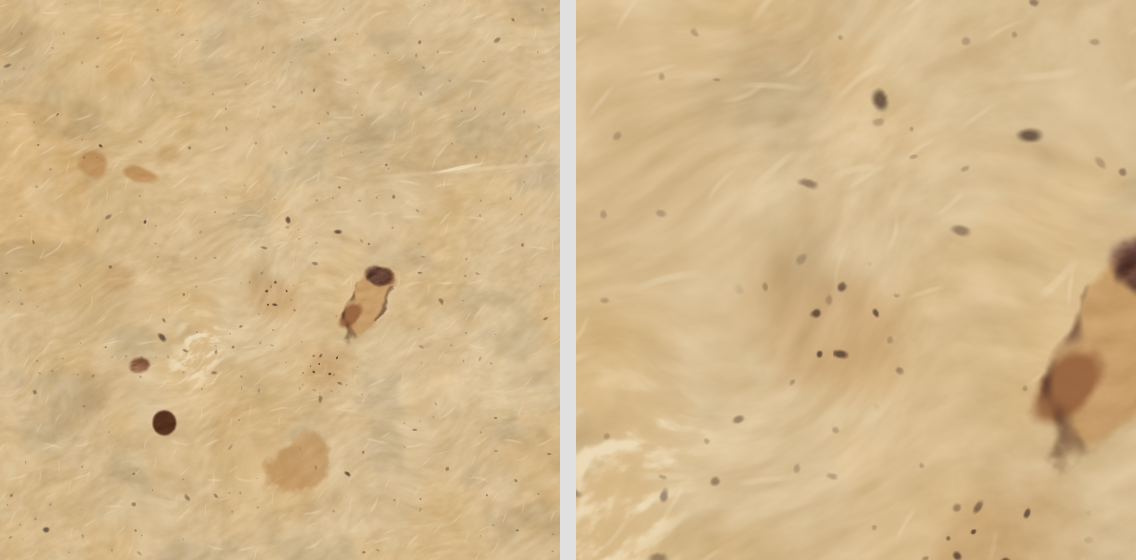
Left: the whole. Right: its middle third, enlarged.
Reproduce this texture procedurally as a WebGL 1 fragment shader.

```glsl
precision highp float;
// Aged fibrous tan paper with stains, dark specks, pale fibres and a husk flake.
uniform vec2 u_resolution;

float hash(vec2 p) {
  return fract(sin(dot(p, vec2(127.1, 311.7))) * 43758.5453);
}

float noise(vec2 p) {
  vec2 i = floor(p), f = fract(p);
  f = f * f * (3.0 - 2.0 * f);
  return mix(mix(hash(i), hash(i + vec2(1.0, 0.0)), f.x),
             mix(hash(i + vec2(0.0, 1.0)), hash(i + 1.0), f.x), f.y);
}

mat2 turn(float a) {
  return mat2(cos(a), -sin(a), sin(a), cos(a));
}

float fbm(vec2 p) {
  float sum = 0.0, amp = 0.53;
  for (int i = 0; i < 4; i++) {
    sum += amp * noise(p);
    p = turn(0.6) * p * 2.03 + 11.7;
    amp *= 0.5;
  }
  return sum;
}

// Ragged ellipse mask
float spot(vec2 p, vec2 center, vec2 size, float angle, float soft, float ragged) {
  vec2 d = turn(angle) * (p - center) / size;
  float r = length(d) + ragged * (fbm(p * 34.0) - 0.5);
  return 1.0 - smoothstep(1.0 - soft, 1.0 + soft, r);
}

// One randomly turned oval in some of the grid cells; size is relative to a cell
float specks(vec2 p, float cells, float chance, float size) {
  vec2 g = p * cells, id = floor(g);
  vec2 center = 0.25 + 0.5 * vec2(hash(id + 3.1), hash(id + 7.7));
  vec2 d = turn(6.28 * hash(id + 5.3)) * (fract(g) - center);
  d.x *= mix(0.45, 1.0, hash(id + 9.2));
  float r = size * mix(0.45, 1.0, hash(id + 1.7));
  return step(hash(id + cells), chance) * (1.0 - smoothstep(0.4 * r, 1.4 * r, length(d)));
}

// Short slanted strokes, fading at both ends
float fibres(vec2 p, float cells, float chance) {
  vec2 g = p * cells, id = floor(g);
  vec2 d = turn(0.4 + 1.3 * (hash(id + 2.3) - 0.5)) * (fract(g) - 0.5);
  d.y += 1.2 * d.x * d.x * (hash(id + 6.1) - 0.5);
  float across = 1.0 - smoothstep(0.01, 0.055, abs(d.y));
  return step(hash(id + cells), chance) * across * (1.0 - smoothstep(0.1, 0.4, abs(d.x)));
}

void main() {
  vec2 p = gl_FragCoord.xy / u_resolution;

  // Paper mottling with slanted, wandering grain
  vec2 wander = vec2(noise(p * 9.0), noise(p * 9.0 + 40.0)) - 0.5;
  vec2 grain = turn(0.45) * (p + 0.06 * wander);
  float broad = fbm(p * 7.0 + 3.0);
  float clumps = fbm(grain * vec2(20.0, 30.0) + 17.0);
  float fine = fbm(grain * vec2(48.0, 105.0));
  float tone = 0.56 + 0.8 * (broad - 0.5) + 0.9 * (clumps - 0.5) + 0.9 * (fine - 0.5);
  vec3 col = mix(vec3(0.785, 0.675, 0.495), vec3(0.875, 0.78, 0.62), clamp(tone, -0.3, 1.25));

  // Warm upper left corner and patches, cooler grey patches
  float warm = smoothstep(0.45, 0.75, fbm(p * 9.0 + 60.0));
  warm += 0.7 * (1.0 - smoothstep(0.1, 0.6, distance(p, vec2(0.1, 0.85))));
  col += warm * vec3(0.006, -0.014, -0.036);
  col -= smoothstep(0.52, 0.78, fbm(p * 13.0 + 90.0)) * vec3(0.055, 0.042, 0.025);

  // Pale fibres, a bleached patch and one long bright strand
  vec3 cream = vec3(0.93, 0.86, 0.72);
  float bleached = spot(p, vec2(0.355, 0.375), vec2(0.035, 0.06), -0.4, 0.7, 1.2);
  float pale = 0.35 * fibres(p + 0.02 * wander, 17.0, 0.35);
  pale += 0.3 * fibres(turn(0.5) * p, 26.0, 0.3) + bleached * smoothstep(0.4, 0.7, fine);
  pale += 0.85 * spot(p, vec2(0.82, 0.7), vec2(0.038, 0.0028), 0.2, 0.5, 0.4);
  pale += 0.35 * spot(p, vec2(0.85, 0.698), vec2(0.13, 0.004), 0.08, 0.7, 1.0);
  col = mix(col, cream, clamp(pale, 0.0, 0.9));

  // Tan stains
  vec3 tan_ = vec3(0.72, 0.53, 0.32) + 0.08 * (fine - 0.5);
  float stain = 0.75 * spot(p, vec2(0.165, 0.707), vec2(0.026, 0.023), 0.0, 0.25, 0.5);
  stain += 0.75 * spot(p, vec2(0.253, 0.687), vec2(0.031, 0.013), -0.25, 0.3, 0.5);
  stain += 0.6 * spot(p, vec2(0.534, 0.17), vec2(0.064, 0.043), 0.7, 0.15, 0.7);
  stain += 0.35 * spot(p, vec2(0.205, 0.5), vec2(0.03, 0.022), 0.2, 0.5, 0.7);
  stain += 0.35 * spot(p, vec2(0.3, 0.725), vec2(0.02, 0.016), 0.3, 0.5, 0.7);

  // Stained clusters of fine specks
  float cluster = spot(p, vec2(0.485, 0.472), vec2(0.045, 0.036), -0.3, 0.5, 0.6);
  cluster += spot(p, vec2(0.585, 0.342), vec2(0.042, 0.036), 0.5, 0.5, 0.6);
  col = mix(col, tan_, clamp(stain + 0.35 * cluster, 0.0, 0.85));

  // Scattered dark specks
  vec2 q = p + 0.006 * wander + 0.003 * (fine - 0.5);
  float dark = 0.75 * specks(q, 9.0, 0.16, 0.055) + 0.45 * specks(q + 0.37, 22.0, 0.11, 0.085);
  dark += 0.25 * specks(q + 0.71, 38.0, 0.12, 0.1);
  dark += 0.8 * cluster * specks(q, 62.0, 0.35, 0.17);
  col = mix(col, vec3(0.31, 0.23, 0.18), clamp(dark, 0.0, 0.85));

  // Husk flake: tan body, broken dark rim, brown tip and foot
  float body = spot(p, vec2(0.656, 0.46), vec2(0.071, 0.032), 1.05, 0.1, 0.5);
  float core = spot(p, vec2(0.658, 0.458), vec2(0.064, 0.026), 1.05, 0.15, 0.5);
  float tip = spot(p, vec2(0.677, 0.508), vec2(0.022, 0.017), -0.3, 0.25, 0.7);
  float foot = spot(p, vec2(0.627, 0.436), vec2(0.027, 0.015), 0.9, 0.25, 0.6);
  float rim = body * (1.0 - core) * smoothstep(0.38, 0.58, noise(p * 48.0));
  col = mix(col, vec3(0.76, 0.58, 0.37) + 0.12 * (fine - 0.5), 0.75 * body);
  col = mix(col, vec3(0.54, 0.33, 0.2), 0.75 * foot);
  col = mix(col, vec3(0.36, 0.23, 0.2) + 0.45 * (fine - 0.5), 0.85 * tip);
  col = mix(col, vec3(0.28, 0.18, 0.16), 0.75 * rim);

  // Round dark brown spot and a smaller reddish one
  float seed = spot(p, vec2(0.294, 0.245), vec2(0.021, 0.023), 0.0, 0.14, 0.2);
  float crumb = spot(p, vec2(0.249, 0.347), vec2(0.017, 0.014), 0.2, 0.3, 0.8);
  col = mix(col, vec3(0.31, 0.17, 0.1) + 0.12 * (fine - 0.5), 0.95 * seed);
  col = mix(col, vec3(0.5, 0.31, 0.22) + 0.6 * (fine - 0.5), 0.8 * crumb);

  gl_FragColor = vec4(clamp(col, 0.0, 1.0), 1.0);
}
```
